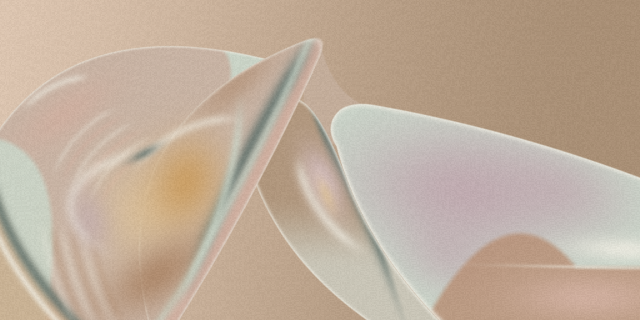
Reproduce this background procedurally as a WebGL 1 fragment shader.

```glsl
precision highp float;
// Folded iridescent glass ribbons over a warm beige backdrop.
// Contours are parabolic arcs with approximate signed distances; sheets are
// intersections of arcs, tinted by soft glows and tapered strokes.
uniform vec2 u_resolution;

#define CREAM vec3(.87, .78, .70)
#define TAN vec3(.66, .56, .46)
#define GLASS vec3(.78, .70, .64)
#define MINT vec3(.79, .84, .79)
#define LILAC vec3(.75, .67, .69)
#define WHITE vec3(.93, .92, .88)
#define GOLD vec3(.79, .61, .37)
#define BRONZE vec3(.67, .52, .40)
#define TEAL vec3(.37, .44, .42)
#define ROSE vec3(.83, .67, .61)
#define GRAIN .035

float cross2(vec2 a, vec2 b) { return a.x * b.y - a.y * b.x; }

float hash(vec2 p) {
  return fract(sin(dot(p, vec2(127.1, 311.7))) * 43758.5);
}

// Arc from a to c pulled towards b: x = distance (negative on the chord
// side), y = position along the arc, 0 at a and 1 at c.
vec2 arc(vec2 p, float ax, float ay, float bx, float by, float cx, float cy) {
  vec2 a = vec2(ax, ay), e = vec2(bx, by) - a, g = vec2(cx, cy) - a, q = p - a;
  float area = cross2(e, g);
  float v = cross2(e, q) / area;
  float u = .5 * cross2(q, g) / area + v;
  vec2 gradV = vec2(-e.y, e.x) / area;
  vec2 gradU = .5 * vec2(g.y, -g.x) / area + gradV;
  return vec2((u * u - v) / length(2. * u * gradU - gradV), u);
}

float fill(float d, float soft) { return smoothstep(soft, -soft, d); }

float line(float d, float width) { return exp(-d * d / (width * width)); }

float stroke(vec2 k, float width) {
  return line(k.x, width) * smoothstep(0., .25, k.y) * smoothstep(1., .75, k.y);
}

float glow(vec2 p, float x, float y, float rx, float ry, float angle) {
  float c = cos(angle), s = sin(angle);
  vec2 q = p - vec2(x, y);
  q = vec2(c * q.x + s * q.y, c * q.y - s * q.x) / vec2(rx, ry);
  return exp(-dot(q, q));
}

float smoothMax(float a, float b, float k) {
  float h = max(k - abs(a - b), 0.) / k;
  return max(a, b) + .25 * h * h * k;
}

// Contours shared by neighbouring sheets.
float ribbonRight(vec2 p) { return arc(p, 1.02, .13, .82, .586, .56, 1.).x; }
float leafSweep(vec2 p) { return arc(p, 1.08, .55, 1.17, .8, 1.4, 1.03).x; }

// Large bowl with its pale patch, creases and streaks.
vec3 bowl(vec3 col, vec2 p, float aa) {
  float rim = arc(p, 0., .4, .25, .052, .8, .177).x;
  vec3 g = mix(GLASS, ROSE, .5 * glow(p, .2, .36, .16, .06, -.6));
  float edge = arc(p, -.03, .43, .22, .46, .15, .95).x;
  g = mix(g, MINT, .85 * fill(edge, .012));
  float corner = arc(p, -.02, .6, .05, .82, .25, 1.02).x;
  g = mix(g, mix(GLASS, GOLD, .4), .8 * fill(-corner, .03));
  g = mix(g, TEAL, .75 * line(corner, .018));
  g = mix(g, WHITE, .7 * line(corner - .04, .012));
  float notch = arc(p, .67, .13, .73, .17, .72, .25).x;
  g = mix(g, MINT, .9 * fill(-notch, .01) * step(.6, p.x) * step(p.y, .26));
  for (int i = 0; i < 6; i++) {
    float f = float(i);
    vec2 k = arc(p - vec2(.028, .022) * f, .16, .56, .22, .4, .38, .33);
    g = mix(g, mix(WHITE, ROSE, mod(f, 2.)), .28 * stroke(k, .009));
    k = arc(p - vec2(.03 * f, 0.), .13, .68, .15, .86, .25, 1.04);
    g = mix(g, mix(WHITE, BRONZE, mod(f, 2.)), .25 * stroke(k, .012));
  }
  g = mix(g, WHITE, .5 * stroke(arc(p, .06, .35, .17, .24, .29, .24), .012));
  g = mix(g, WHITE, .65 * line(rim, .005));
  return mix(col, g, fill(rim, aa));
}

// Wing: mint rim, lilac heart and a brown fold below.
vec3 wing(vec3 col, vec2 p, float aa) {
  float top = arc(p, 1.09, .315, 1.55, .387, 2., .555).x;
  float side = arc(p, 1.14, .3, .98, .36, 1.06, .47).x;
  side = min(side, max(.45 - p.y, leafSweep(p)));
  float d = smoothMax(top, side, .04);
  vec3 g = mix(MINT, LILAC, glow(p, 1.45, .6, .36, .2, .15));
  g = mix(g, LILAC, .7 * glow(p, 1.72, .59, .22, .11, .2));
  g = mix(g, LILAC, .6 * glow(p, 1.4, .79, .14, .12, .5));
  g = mix(g, WHITE, .8 * glow(p, 1.96, .78, .16, .035, .05));
  float bump = arc(p, 1.36, .95, 1.6, .56, 1.82, .86).x;
  float fold = min(bump, max(.835 - p.y, 1.68 - p.x));
  vec3 brown = mix(BRONZE, ROSE, .3 + .6 * glow(p, 1.84, .93, .22, .07, 0.));
  g = mix(g, brown, .85 * fill(fold, .012));
  g = mix(g, WHITE, .5 * glow(p, 1.85, .835, .25, .006, .02));
  g = mix(g, WHITE, .75 * line(d, .01));
  return mix(col, g, fill(d, aa));
}

// Central leaf with a dark right edge and a pearly curl.
vec3 leaf(vec3 col, vec2 p, float aa) {
  float cap = arc(p, .8, .56, .9, .01, 1.12, .66).x;
  float base = arc(p, .79, .55, .885, .82, 1.16, 1.01).x;
  float d = max(base, min(cap, max(-leafSweep(p), .55 - p.y)));
  vec3 g = mix(TAN + .03, mix(GLASS, MINT, .5), smoothstep(.6, .85, p.y));
  g = mix(g, TEAL, .85 * stroke(arc(p, .93, .25, 1.06, .48, 1.24, .88), .026));
  g = mix(g, LILAC + .08, .9 * glow(p, 1.01, .57, .05, .11, -.4));
  g = mix(g, mix(GOLD, WHITE, .45), .8 * glow(p, 1.02, .61, .022, .06, -.4));
  g = mix(g, WHITE, .6 * stroke(arc(p, .93, .47, .94, .66, 1.16, .81), .018));
  g = mix(g, WHITE, .7 * line(d, .007));
  return mix(col, g, fill(d, aa));
}

// Diagonal ribbon wrapped around a golden hollow.
vec3 ribbon(vec3 col, vec2 p, float aa) {
  float ridge = arc(p, .99, .112, .64, .24, .51, .47).x;
  float right = ribbonRight(p);
  float d = smoothMax(ridge, right, .07);
  vec3 g = mix(GLASS, BRONZE, .5 * glow(p, .73, .27, .16, .05, -.7));
  g = mix(g, ROSE, .6 * line(right + .02, .025));
  g = mix(g, TEAL, .8 * stroke(arc(p, 1.02, .06, .76, .45, .55, .95), .025));
  g = mix(g, MINT, .6 * line(right + .05, .014));
  g = mix(g, WHITE, .5 * line(d, .006));
  col = mix(col, g, fill(d, aa) * smoothstep(-.45, -.2, right));
  float wall = arc(p, .75, .33, .74, .62, .54, .97).x;
  float hollow = .85 * fill(wall, .02);
  col = mix(col, mix(GOLD, WHITE, .45), hollow * glow(p, .47, .65, .2, .15, -.6));
  col = mix(col, GOLD, hollow * glow(p, .58, .57, .1, .13, .4));
  col = mix(col, BRONZE, hollow * glow(p, .49, .86, .17, .08, -.6));
  col = mix(col, MINT, .65 * stroke(vec2(wall, (p.y - .27) / .75), .016));
  col = mix(col, WHITE, .5 * stroke(arc(p, .4, .54, .56, .36, .77, .37), .016));
  col = mix(col, WHITE, .5 * stroke(arc(p, .52, .44, .02, .58, .36, .82), .02));
  col = mix(col, LILAC, .6 * glow(p, .28, .69, .06, .1, -.3));
  return mix(col, TEAL, .7 * glow(p, .45, .48, .05, .014, -.5));
}

void main() {
  // Height spans 0 to 1, measured downwards.
  vec2 p = vec2(gl_FragCoord.x, u_resolution.y - gl_FragCoord.y) / u_resolution.y;
  float aa = 1. / u_resolution.y;
  vec3 col = mix(CREAM, TAN, smoothstep(-.3, 2., p.x + .15 * p.y));
  col = mix(col, bowl(col, p, aa), fill(ribbonRight(p), aa));
  // Thin fin joining the peak to the wing.
  float fin = -arc(p, 1., .13, 1.03, .27, 1.12, .32).x;
  fin = max(max(fin, .14 - p.y), max(max(p.x - 1.13, .95 - p.x), p.y - .45));
  col = mix(col, GLASS, .6 * fill(fin, aa));
  col = ribbon(leaf(wing(col, p, aa), p, aa), p, aa);
  col += GRAIN * (hash(floor(p * 256.)) - .5);
  gl_FragColor = vec4(col, 1.);
}
```
